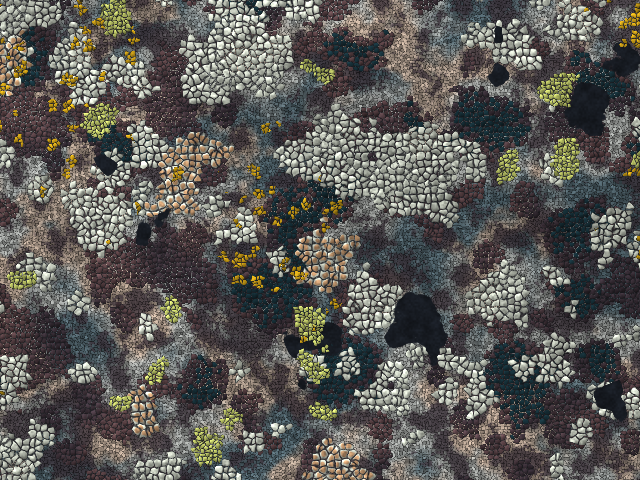
Write a WebGL 1 fragment shader that draws this texture.

```glsl
precision highp float;
uniform vec2 u_resolution;

const vec3 GREY = vec3(0.56, 0.57, 0.56);
const vec3 SLATE = vec3(0.29, 0.36, 0.39);
const vec3 SAND = vec3(0.66, 0.57, 0.50);
const vec3 MAROON = vec3(0.32, 0.235, 0.245);
const vec3 PLUM = vec3(0.20, 0.165, 0.195);
const vec3 TEAL = vec3(0.08, 0.17, 0.20);
const vec3 PALE = vec3(0.71, 0.73, 0.68);
const vec3 CUP = vec3(0.68, 0.53, 0.39);
const vec3 BLACK = vec3(0.085, 0.10, 0.125);
const vec3 LIME = vec3(0.66, 0.69, 0.36);
const vec3 ORANGE = vec3(0.69, 0.54, 0.08);
const vec3 GAP = vec3(0.10, 0.105, 0.12);

const float CRUST_SIZE = 0.0065;
const float GRANULE_SIZE = 0.0105;
const float LOBE_SIZE = 0.0145;
const float FLECK_SIZE = 0.009;
const float RAGGED = 0.6;
const vec2 LIGHT = vec2(-0.25, 0.5);

vec2 hash2(vec2 p) {
  vec3 q = fract(p.xyx * vec3(0.1031, 0.1030, 0.0973));
  q += dot(q, q.yzx + 33.33);
  return fract((q.xx + q.yz) * q.zy);
}

float noise(vec2 p) {
  vec2 i = floor(p), f = fract(p);
  f = f * f * (3.0 - 2.0 * f);
  return mix(mix(hash2(i).x, hash2(i + vec2(1.0, 0.0)).x, f.x),
             mix(hash2(i + vec2(0.0, 1.0)).x, hash2(i + 1.0).x, f.x), f.y);
}

float fbm(vec2 p) {
  float sum = 0.0, amp = 0.533;
  for (int i = 0; i < 4; i++) {
    sum += amp * noise(p);
    p = mat2(1.6, 1.2, -1.2, 1.6) * p + 17.3;
    amp *= 0.5;
  }
  return sum;
}

// Grain holding a point: its centre, the offset from it, border distance, random id
struct Grain { vec2 centre; vec2 offset; float edge; float id; };

Grain grainAt(vec2 p, float size) {
  vec2 q = p / size, base = floor(q), nearest = vec2(0.0), owner = base;
  float first = 9.0, second = 9.0;
  for (int y = -1; y <= 1; y++)
    for (int x = -1; x <= 1; x++) {
      vec2 cell = base + vec2(float(x), float(y));
      vec2 d = q - cell - 0.1 - 0.8 * hash2(cell);
      float dist = length(d);
      if (dist < first) { second = first; first = dist; nearest = d; owner = cell; }
      else second = min(second, dist);
    }
  return Grain((q - nearest) * size, nearest, second - first, hash2(owner + 71.0).y);
}

// Scattered ragged discs: x is depth inside (0 at the rim), y a random id
vec2 colony(vec2 p, float size, float share, float seed) {
  vec2 q = p / size + 0.5 * (vec2(noise(p * 16.0 + seed), noise(p * 16.0 - seed + 90.0)) - 0.5);
  vec2 base = floor(q), best = vec2(-1.0, 0.0);
  for (int y = -1; y <= 1; y++)
    for (int x = -1; x <= 1; x++) {
      vec2 cell = base + vec2(float(x), float(y));
      vec2 traits = hash2(cell + seed * 3.0 + 40.0);
      float radius = mix(0.25, 0.6, traits.y);
      float depth = 1.0 - length(q - cell - 0.2 - 0.6 * hash2(cell + seed)) / radius;
      if (traits.x < share && depth > best.x) best = vec2(depth, hash2(cell + seed + 9.0).x);
    }
  best.x += RAGGED * (fbm(p * 38.0 + seed) - 0.5);
  return best;
}

// Lays one domed grain over what lies below
vec3 grow(vec3 below, Grain g, vec3 tint, float mask) {
  float light = 1.0 + dot(g.offset, LIGHT) + 0.3 * (g.id - 0.5);
  vec3 dome = mix(GAP, tint * light, smoothstep(0.0, 0.32, g.edge));
  return mix(below, dome, mask * smoothstep(0.0, 0.1, g.edge));
}

vec3 rock(vec2 p) {
  Grain g = grainAt(p + 0.004 * vec2(noise(p * 90.0), noise(p * 90.0 + 50.0)), CRUST_SIZE);
  vec3 tint = mix(SLATE, GREY, smoothstep(0.36, 0.58, fbm(p * 7.0 + 3.0)));
  tint = mix(tint, SAND, 0.8 * smoothstep(0.48, 0.64, fbm(p * 10.0 + 31.0)));
  tint *= 0.72 + 0.55 * g.id;
  float pits = smoothstep(0.5, 0.62, fbm(p * 24.0 + 60.0) + 0.22 * (g.id - 0.5));
  tint = mix(tint, PLUM, 0.8 * pits);
  return mix(tint * 0.5, tint, smoothstep(0.0, 0.25, g.edge));
}

void main() {
  vec2 p = gl_FragCoord.xy / u_resolution.y + 4.0;
  vec3 col = rock(p);

  // Brown granules, some colonies with a teal heart
  Grain granule = grainAt(p, GRANULE_SIZE);
  vec2 brown = colony(granule.centre, 0.16, 0.52, 11.0);
  float stray = colony(granule.centre, 0.065, 0.22, 23.0).x;
  vec3 tint = mix(PLUM, MAROON, smoothstep(0.3, 0.65, fbm(p * 9.0 + 12.0)));
  float heart = step(0.4, brown.y) * step(0.75, brown.x + 0.8 * granule.id);
  tint = mix(tint, TEAL, heart * step(0.1, brown.x));
  col = grow(col, granule, tint, step(0.0, max(brown.x, stray)));

  // Pale lobes, some colonies with sandy cups
  vec2 bend = 0.005 * vec2(noise(p * 120.0), noise(p * 120.0 + 20.0));
  Grain lobe = grainAt(p + bend, LOBE_SIZE);
  vec2 pale = colony(lobe.centre, 0.17, 0.36, 37.0);
  float crumb = colony(lobe.centre, 0.07, 0.24, 53.0).x;
  float cupped = step(0.8, pale.y) * step(0.0, pale.x) * smoothstep(0.5, 0.25, length(lobe.offset));
  tint = mix(PALE, CUP, cupped) * (0.85 + 0.3 * noise(p * 150.0));
  col = grow(col, lobe, tint, step(0.0, max(pale.x, crumb)));

  // Folded black cushions
  float black = colony(p, 0.2, 0.22, 67.0).x;
  float fold = 0.7 + 0.7 * fbm(p * 55.0);
  col = mix(col, BLACK * fold, smoothstep(0.44, 0.5, black));

  // Lime crusts and clustered orange flecks
  Grain fleck = grainAt(p + bend, FLECK_SIZE);
  float lime = colony(fleck.centre, 0.1, 0.17, 79.0).x;
  col = grow(col, fleck, LIME, step(0.32, lime));
  float cluster = colony(p, 0.4, 0.4, 83.0).x;
  float orange = colony(fleck.centre, 0.035, 0.38, 97.0).x;
  col = grow(col, fleck, ORANGE, step(0.25, orange) * step(0.2, cluster));

  // Broad mottling and mineral grain
  col *= 0.82 + 0.36 * fbm(p * 4.0 + 44.0);
  col *= 0.86 + 0.28 * noise(p * 260.0);
  gl_FragColor = vec4(col, 1.0);
}
```
